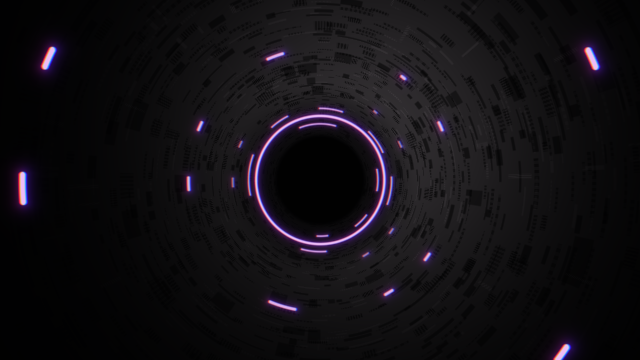
This background is drawn by a WebGL 2 fragment shader. Its source:

```glsl
#version 300 es
precision highp float;

uniform vec2 u_resolution;
out vec4 outColor;

const float PI = 3.14159265;
const float TAU = 6.2831853;

// Tunnel wall, lengths in canvas heights
const vec2 CENTER = vec2(0.001, 0.0);
const float HOLE_RADIUS = 0.122;
const vec3 WALL_COLOR = vec3(0.195, 0.183, 0.192);
const vec3 VOID_COLOR = vec3(0.003, 0.003, 0.005);
const vec2 LIGHT_POS = vec2(0.13, 0.12);
const float LIGHT_SPREAD = 0.25;

// Neon
const vec3 CORE_COLOR = vec3(0.93, 0.74, 0.97);
const vec3 HALO_COLOR = vec3(0.40, 0.09, 0.62);
const float RING_RADIUS = 0.178;
const float RING_HALF = 0.0033;
const float ARC_HALF = 0.0022;
const float FRINGE = 0.0026;

// Lamp lanes run along the tunnel: angle and half width in radians
const vec2 LANES[8] = vec2[8](
    vec2(0.42, 0.030), vec2(0.89, 0.014), vec2(1.92, 0.060), vec2(2.72, 0.030),
    vec2(3.17, 0.045), vec2(4.42, 0.100), vec2(5.26, 0.030), vec2(5.66, 0.026));
const vec3 LAMP_RADII = vec3(0.827, 0.366, 0.243);
const vec3 LAMP_POWER = vec3(1.0, 0.9, 0.55);
const float LAMP_THICKNESS = 0.011;

// Broken arcs around the ring: angle, half width, radius
const vec3 ARCS[10] = vec3[10](
    vec3(1.42, 0.16, 0.199), vec3(2.18, 0.13, 0.199), vec3(3.07, 0.28, 0.199),
    vec3(4.62, 0.17, 0.199), vec3(6.13, 0.19, 0.198), vec3(0.60, 0.18, 0.190),
    vec3(1.62, 0.32, 0.156), vec3(0.00, 0.18, 0.160), vec3(5.50, 0.13, 0.161),
    vec3(4.75, 0.09, 0.156));

float hash(vec2 c) {
    return fract(sin(dot(c, vec2(12.9898, 78.233))) * 43758.5453);
}

// Soft-edged interval
float span(float x, float lo, float hi, float w) {
    return smoothstep(lo - w, lo + w, x) * (1.0 - smoothstep(hi - w, hi + w, x));
}

// Random plates on the wall, some of them cut into grilles
float plates(float turn, float depth, float rows, float cols, float density, float px) {
    float v = depth * rows;
    float row = floor(v);
    float count = floor(cols * (0.5 + hash(vec2(row, rows))));
    float u = fract(turn + hash(vec2(rows, row))) * count;
    vec2 cell = vec2(floor(u) + rows, row);
    float pick = hash(cell);
    float len = 0.35 + 0.6 * hash(cell + 17.0);
    float tall = 0.25 + 0.6 * hash(cell + 41.0);
    float mask = span(fract(u), 0.04, len, px * count / TAU)
               * span(fract(v), 0.1, 0.1 + tall, px * rows);
    float grille = 0.35 + 0.65 * smoothstep(-0.4, 0.4, sin(u * TAU * 9.0));
    mask *= mix(1.0, grille, step(0.5, hash(cell + 73.0)));
    return mask * step(1.0 - density, pick);
}

// Core and halo strength of one curved lamp
vec2 lamp(float r, float angle, vec3 arc, float thickness, float px) {
    float away = abs(mod(angle - arc.x + PI, TAU) - PI);
    float d = length(vec2(max(away - arc.y, 0.0) * r, r - arc.z));
    return vec2(1.0 - smoothstep(thickness - px, thickness + px, d),
                exp(-d / (1.5 * thickness + 0.002)));
}

// All neon parts: core in x, halo in y
vec2 neon(vec2 p, float px) {
    float r = length(p);
    float angle = atan(p.y, p.x);
    float d = abs(r - RING_RADIUS);
    vec2 light = vec2(1.0 - smoothstep(RING_HALF - px, RING_HALF + px, d), exp(-d / 0.008));
    for (int i = 0; i < 10; i++) {
        light = max(light, 0.8 * lamp(r, angle, ARCS[i], ARC_HALF, px));
    }
    for (int k = 0; k < 3; k++) {
        float radius = LAMP_RADII[k];
        for (int i = 0; i < 8; i++) {
            // Long lamps are missing from the deepest row
            float lit = k == 2 && LANES[i].y > 0.05 ? 0.0 : LAMP_POWER[k];
            vec3 arc = vec3(LANES[i], radius);
            light = max(light, lit * lamp(r, angle, arc, LAMP_THICKNESS * radius, px));
        }
    }
    return light;
}

void main() {
    float px = 1.0 / u_resolution.y;
    vec2 p = (gl_FragCoord.xy - 0.5 * u_resolution) * px - CENTER;
    float r = max(length(p), 0.01);
    float turn = atan(p.y, p.x) / TAU;
    float depth = log(r);
    float cellPx = px / r;

    // Wall relief: large panels, bricks, thin grooves and raised edges
    float panels = plates(turn, depth, 9.0, 34.0, 0.20, cellPx);
    float bricks = plates(turn, depth, 21.0, 44.0, 0.30, cellPx);
    float grooves = plates(turn, depth, 47.0, 26.0, 0.36, cellPx);
    float edges = plates(turn, depth, 58.0, 36.0, 0.12, cellPx);
    float ribs = plates(turn, depth, 6.0, 240.0, 0.05, cellPx);
    float relief = (1.0 - 0.45 * panels) * (1.0 - 0.55 * bricks) * (1.0 - 0.5 * grooves);
    relief += 0.3 * edges + 0.45 * ribs * smoothstep(0.35, 0.6, r);

    // Off-center lighting that fades into the dark hole
    vec2 offset = p - LIGHT_POS;
    float light = exp(-dot(offset, offset) / LIGHT_SPREAD);
    light *= mix(0.25, 1.0, smoothstep(0.14, 0.28, r));
    light *= smoothstep(HOLE_RADIUS - 0.006, HOLE_RADIUS + 0.012, r);
    vec3 color = VOID_COLOR + WALL_COLOR * relief * light;

    // Neon with red fringes to the left and blue ones to the right
    vec2 shift = vec2(FRINGE * (0.4 + r), 0.0);
    vec2 red = neon(p + shift, px);
    vec2 green = neon(p, px);
    vec2 blue = neon(p - shift, px);
    color += HALO_COLOR * vec3(red.y, green.y, blue.y);
    color = mix(color, CORE_COLOR, vec3(red.x, green.x, blue.x));

    outColor = vec4(min(color, 1.0), 1.0);
}
```
